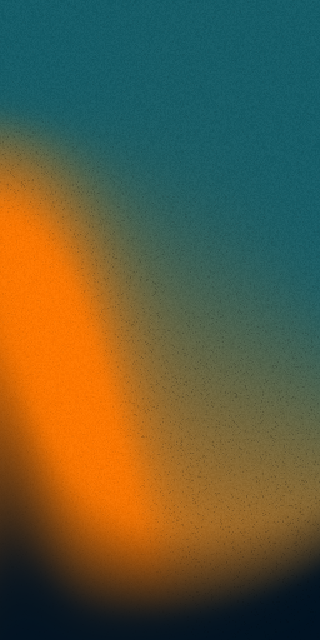
Give the GLSL for this background, as a WebGL 1 fragment shader.

```glsl
precision highp float;

uniform vec2 u_resolution;

#define TEAL vec3(0.080, 0.365, 0.410)
#define ORANGE vec3(1.000, 0.470, 0.000)
#define NAVY vec3(0.000, 0.070, 0.130)
#define WARM_SOFTNESS 0.12
#define SHADE_SOFTNESS 0.15
#define GRAIN_CELLS vec2(256.0, 512.0)
#define GRAIN_AMOUNT 0.035
#define SPECK_AMOUNT 0.14
#define SPECK_DENSITY 0.10

// Clamp to 0..1 with rounded shoulders
float softClamp(float t, float k) {
  return 0.5 * (1.0 + sqrt(t * t + k * k) - sqrt((t - 1.0) * (t - 1.0) + k * k));
}

float hash(vec2 cell) {
  vec3 q = fract(cell.xyx * vec3(0.1031, 0.1030, 0.0973));
  q += dot(q, q.yzx + 33.33);
  return fract((q.x + q.y) * q.z);
}

// Orange glow: steep at the left, a slow ramp at the right
float warmth(float x, float depth) {
  float start = 0.165 + 0.10 * x + 0.19 * x * x;
  float slope = 1.2 + 4.9 * exp(-x * x / 0.09) + 0.3 * pow(x, 4.0);
  return softClamp((depth - start) * slope, WARM_SOFTNESS);
}

// Light above the curved dark floor, with a wide falloff at the left
float floorLight(float x, float depth) {
  float offset = x - 0.55;
  float middle = 0.896 - 0.27 * offset * offset - 0.104 * exp(-x * x / 0.0324);
  float span = 0.17 - 0.06 * x + 0.22 * exp(-x / 0.15);
  return softClamp((middle - depth) / span + 0.5, SHADE_SOFTNESS);
}

void main() {
  vec2 uv = gl_FragCoord.xy / u_resolution;
  float depth = 1.0 - uv.y;

  // Colour field
  float warm = warmth(uv.x, depth);
  float light = floorLight(uv.x, depth);
  vec3 color = mix(NAVY, mix(TEAL, ORANGE, warm), light);

  // Cellular grain, with dark specks strongest in the blended tones
  vec2 cell = floor(uv * GRAIN_CELLS);
  float blend = 4.0 * warm * (1.0 - warm);
  float grain = (hash(cell) - 0.5) * GRAIN_AMOUNT;
  float speck = step(hash(cell + 71.0), SPECK_DENSITY) * hash(cell + 139.0);
  color += grain * light;
  color *= 1.0 - SPECK_AMOUNT * speck * (0.4 + blend);

  gl_FragColor = vec4(clamp(color, 0.0, 1.0), 1.0);
}
```
